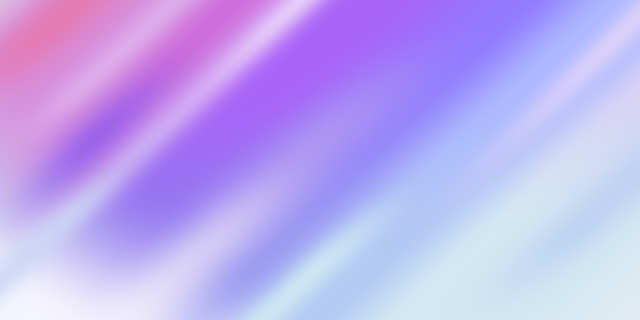
Reproduce this background procedurally as a Shadertoy shader.

```glsl
// Soft diagonal streaks of light running from pink through violet to pale blue.
// A sheared coordinate measures distance across the streaks; a base ramp and
// gaussian bands are layered along it, then the lower left dissolves to white.

// Gaussian profile of a streak around a centre line
float band(float across, float centre, float width) {
    float d = (across - centre) / width;
    return exp(-d * d);
}

// Broad colour ramp across the streaks, drifting in hue down the canvas
vec3 baseRamp(float across, float depth) {
    vec3 pink = vec3(0.84, 0.56, 0.87);
    vec3 violet = mix(vec3(0.66, 0.39, 0.97), vec3(0.57, 0.47, 0.94), smoothstep(0.25, 0.75, depth));
    vec3 indigo = mix(vec3(0.57, 0.48, 1.0), vec3(0.58, 0.57, 0.94), smoothstep(0.1, 0.9, depth));
    vec3 sky = mix(vec3(0.67, 0.72, 1.0), vec3(0.70, 0.79, 0.95), smoothstep(0.2, 0.9, depth));
    vec3 mist = mix(vec3(0.85, 0.82, 0.96), vec3(0.83, 0.91, 0.95), smoothstep(0.2, 0.75, depth));

    vec3 col = mix(pink, violet, smoothstep(0.72, 1.1, across));
    col = mix(col, indigo, smoothstep(1.2, 1.65, across));
    col = mix(col, sky, smoothstep(1.64, 1.93, across));
    return mix(col, mist, smoothstep(2.06, 2.32, across));
}

void mainImage(out vec4 fragColor, in vec2 fragCoord) {
    vec2 uv = fragCoord / iResolution.xy;
    float depth = 1.0 - uv.y;
    float across = 2.0 * uv.x + 1.07 * depth;
    vec3 col = baseRamp(across, depth);

    // Warm corner
    col = mix(col, vec3(0.90, 0.47, 0.68), 0.85 * band(across, 0.25, 0.13) * (1.0 - smoothstep(0.1, 0.4, depth)));
    col = mix(col, vec3(0.87, 0.77, 0.88), 1.0 - smoothstep(-0.05, 0.18, across));

    // Saturated band turning from magenta to violet
    vec3 deep = mix(vec3(0.80, 0.42, 0.86), vec3(0.60, 0.38, 0.92), smoothstep(0.1, 0.45, depth));
    col = mix(col, deep, 0.95 * band(across, 0.735 + 0.06 * depth, 0.11));

    // Hazy lavender gap between the violet and indigo bands
    vec3 haze = mix(vec3(0.68, 0.60, 0.95), vec3(0.84, 0.81, 0.96), smoothstep(0.45, 0.8, depth));
    col = mix(col, haze, 0.95 * band(across, 1.47, 0.15) * smoothstep(0.05, 0.5, depth));

    // Lower left dissolving into white
    vec3 pale = mix(vec3(0.79, 0.82, 0.94), vec3(0.96, 0.96, 0.99), smoothstep(0.5, 0.95, depth));
    float fadeDepth = 0.29 + 0.43 * across;
    col = mix(col, pale, smoothstep(fadeDepth - 0.19, fadeDepth + 0.19, depth));

    // Bright streaks on the left
    col = mix(col, vec3(0.87, 0.71, 0.94), 0.75 * band(across, 0.55, 0.07) * (1.0 - smoothstep(0.25, 0.5, depth)));
    vec3 gleam = mix(vec3(0.91, 0.81, 0.98), vec3(0.80, 0.84, 0.96), smoothstep(0.2, 0.7, depth));
    float gleamPower = mix(0.95, 0.55, smoothstep(0.0, 0.35, depth)) + 0.3 * smoothstep(0.5, 0.7, depth);
    col = mix(col, gleam, gleamPower * band(across, 0.94, 0.075));

    // Rosy streak at the upper right and icy streak at the bottom
    float rosePower = 0.95 * (1.0 - smoothstep(0.1, 0.8, depth));
    col = mix(col, vec3(0.87, 0.82, 0.98), rosePower * band(across, 2.05 + 0.05 * depth, 0.07));
    col = mix(col, vec3(0.81, 0.91, 0.95), 0.9 * band(across, 1.89, 0.075) * smoothstep(0.55, 0.85, depth));

    // Faint blue shade and bright corner at the lower right
    col = mix(col, vec3(0.73, 0.81, 0.95), 0.8 * band(across, 2.57, 0.12) * (1.0 - smoothstep(0.7, 1.05, depth)));
    col = mix(col, vec3(0.92, 0.93, 0.94), 0.7 * smoothstep(2.7, 3.1, across));

    fragColor = vec4(col, 1.0);
}
```
